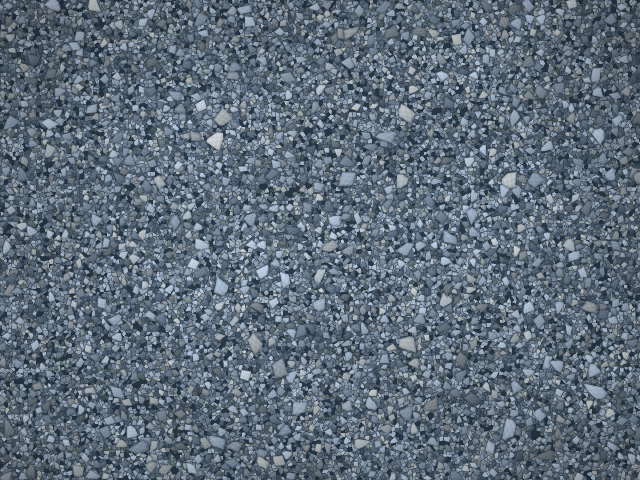
Give the GLSL for this texture, as a Shadertoy shader.

```glsl
// Packed blue-grey gravel seen from above.
// A cellular bed of fine grit is covered by layers of angular stones,
// each a polygon cut by jittered planes, from small to large and sparse.

const vec3 SLATE = vec3(0.145, 0.20, 0.25);
const vec3 PALE = vec3(0.655, 0.70, 0.745);
const vec3 WARM_TINT = vec3(0.034, 0.010, -0.026);
const vec3 BLUE_TINT = vec3(-0.022, -0.004, 0.026);
const vec2 LIGHT_DIR = vec2(-0.6, 0.8);
const float TAU = 6.28319;

vec3 hash3(vec2 cell, float seed) {
    vec3 h = fract(vec3(cell.xyx + seed) * vec3(0.1031, 0.1030, 0.0973));
    h += dot(h, h.yxz + 33.33);
    return fract((h.xxy + h.yzz) * h.zyx);
}

mat2 rotation(float angle) {
    float c = cos(angle), s = sin(angle);
    return mat2(c, -s, s, c);
}

// Mineral colour from brightness and a random hue choice.
vec3 mineral(float tone, float hue) {
    vec3 tint = mix(BLUE_TINT, WARM_TINT, smoothstep(0.5, 0.9, hue));
    return mix(SLATE, PALE, tone) + tint * (0.3 + 0.7 * tone);
}

// Fine grit: cellular noise with dark seams between the grains.
vec3 gritBed(vec2 p, float scale, float seed) {
    vec2 base = floor(p * scale), local = fract(p * scale);
    float nearest = 9.0, second = 9.0;
    vec3 grain = vec3(0.0);
    for (int y = -1; y <= 1; y++)
    for (int x = -1; x <= 1; x++) {
        vec2 offset = vec2(x, y);
        vec3 id = hash3(base + offset, seed);
        float d = length(offset + id.xy - local);
        if (d < nearest) {
            second = nearest;
            nearest = d;
            grain = id;
        } else {
            second = min(second, d);
        }
    }
    float seam = smoothstep(0.0, 0.28, second - nearest);
    float tone = grain.z < 0.16 ? 0.0 : mix(0.18, 1.05, fract(grain.z * 7.3));
    return mineral(tone * mix(0.4, 1.0, seam), grain.x);
}

// Signed distance to an irregular convex polygon.
float polygonDistance(vec2 q, float radius, float variety) {
    float d = -9.0;
    for (int i = 0; i < 7; i++) {
        float k = float(i);
        float angle = TAU * k / 7.0 + 0.3 * sin(variety * 57.0 + k * 3.7);
        float reach = radius * (0.9 + 0.16 * sin(variety * 91.0 + k * 2.4));
        d = max(d, dot(q, vec2(cos(angle), sin(angle))) - reach);
    }
    return d;
}

// Scatters one size of stone over the ground, with dark gaps around them.
vec3 layStones(vec3 ground, vec2 p, float scale, float share,
               vec2 radii, vec2 tones, float seed) {
    vec2 base = floor(p * scale), local = fract(p * scale);
    float blur = 0.65 * scale / iResolution.y;
    for (int y = -1; y <= 1; y++)
    for (int x = -1; x <= 1; x++) {
        vec2 offset = vec2(x, y);
        vec3 place = hash3(base + offset, seed);
        if (place.z > share) continue;
        vec3 look = hash3(base + offset, seed + 17.0);
        vec3 form = hash3(base + offset, seed + 41.0);

        vec2 toPoint = local - offset - mix(vec2(0.2), vec2(0.8), place.xy);
        vec2 q = rotation(form.x * TAU) * toPoint;
        float stretch = mix(1.0, 1.45, form.y);
        q *= vec2(1.0 / stretch, sqrt(stretch));
        float radius = mix(radii.x, radii.y, form.z * form.z);
        float d = polygonDistance(q, radius, look.z);

        float facet = 0.10 * dot(toPoint, LIGHT_DIR) / radius;
        float mottle = 0.06 * sin(q.x * 19.0 + look.x * 30.0) * sin(q.y * 23.0);
        float rim = 0.14 * smoothstep(-0.12, 0.0, d);
        float tone = mix(tones.x, tones.y, look.x) + facet + mottle - rim;

        float gap = 1.0 - smoothstep(0.0, 0.11 + blur, d);
        ground = mix(ground, SLATE, 0.45 * gap);
        ground = mix(ground, mineral(tone, look.y), 1.0 - smoothstep(-blur, blur, d));
    }
    return ground;
}

// Broad, faint drifts of lighter and darker gravel.
float drift(vec2 p) {
    return sin(p.x * 7.0 + 2.0 * sin(p.y * 5.0)) * sin(p.y * 9.0 + p.x * 3.0);
}

void mainImage(out vec4 fragColor, in vec2 fragCoord) {
    vec2 p = fragCoord / iResolution.y;
    vec2 fromCentre = fragCoord / iResolution.xy - 0.5;

    vec3 color = gritBed(p, 120.0, 3.0);
    color = layStones(color, p, 80.0, 0.55, vec2(0.28, 0.50), vec2(0.18, 1.08), 101.0);
    color = layStones(color, p, 52.0, 0.50, vec2(0.27, 0.48), vec2(0.30, 1.06), 211.0);
    color = layStones(color, p, 34.0, 0.27, vec2(0.24, 0.44), vec2(0.42, 1.10), 307.0);
    color = layStones(color, p, 23.0, 0.06, vec2(0.25, 0.40), vec2(0.65, 1.08), 401.0);

    // Lens falloff towards the corners.
    float falloff = 1.09 - 0.52 * dot(fromCentre, fromCentre);
    color *= falloff * (1.0 + 0.04 * drift(p));
    fragColor = vec4(clamp(color, 0.0, 1.0), 1.0);
}
```
